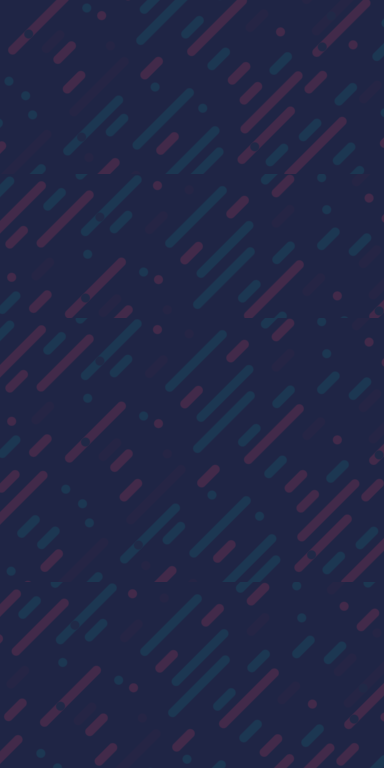
Give the GLSL for this pattern, as a Shadertoy shader.

```glsl
#define LANE 0.058          // spacing of the diagonal lanes
#define CELL 0.275          // length of one cell along a lane
#define RADIUS 0.0117       // half thickness of every stroke
#define LONG_HALF 0.1       // half length of long strokes
#define SHORT_HALF 0.025    // half length of short strokes
#define LONG_SHARE 0.42     // share of cells holding a long stroke
#define FAINT_SHARE 0.22    // share of nearly invisible strokes
#define SPOT_SHARE 0.3      // share of long strokes with a dark spot
#define SEAMS vec3(1.547, 1.172, 0.484)
#define TILE_HEIGHT 0.6875

const vec3 NAVY  = vec3(0.122, 0.146, 0.270);
const vec3 TEAL  = vec3(0.108, 0.214, 0.322);
const vec3 PLUM  = vec3(0.260, 0.163, 0.290);
const vec3 FAINT = vec3(0.146, 0.145, 0.272);
const vec3 SPOT  = vec3(0.125, 0.160, 0.278);

float hash(vec3 p) {
    p = fract(p * vec3(0.1031, 0.1130, 0.0973));
    p += dot(p, p.yzx + 33.33);
    return fract((p.x + p.y) * p.z);
}

// Stroke along x with round ends; a zero half length gives a dot
float capsule(vec2 p, float halfLength) {
    p.x -= clamp(p.x, -halfLength, halfLength);
    return length(p) - RADIUS;
}

float coverage(float d) {
    float edge = 0.9 / iResolution.x;
    return 1.0 - smoothstep(-edge, edge, d);
}

vec3 strokeColor(float pick) {
    if (pick < FAINT_SHARE) return FAINT;
    return pick < 0.5 + 0.5 * FAINT_SHARE ? TEAL : PLUM;
}

// Restart the layout below each horizontal seam
vec2 bandSpace(vec2 p) {
    if (p.y > SEAMS.x) return p - vec2(-0.148, SEAMS.x + TILE_HEIGHT);
    if (p.y > SEAMS.y) return p - vec2(0.0, SEAMS.x);
    if (p.y > SEAMS.z) return p - vec2(0.0, SEAMS.y);
    return p - vec2(-0.065, SEAMS.z);
}

vec3 strokes(vec2 p) {
    // Lanes along the rising diagonal, each slid by its own amount
    vec2 q = vec2(p.x + p.y, p.y - p.x) * inversesqrt(2.0);
    float lane = floor(q.y / LANE) + 100.0;
    q.x += CELL * hash(vec3(lane, 7.0, 3.0));
    vec3 id = vec3(lane, floor(q.x / CELL) + 50.0, 0.0);
    vec2 local = vec2(mod(q.x, CELL), mod(q.y, LANE)) - 0.5 * vec2(CELL, LANE);
    local.y -= (hash(id + 11.0) - 0.5) * 0.024;

    vec3 color = NAVY;
    if (hash(id + 1.0) < LONG_SHARE) {
        // One long stroke, sometimes with a dark spot near its lower end
        local.x -= (hash(id + 2.0) - 0.5) * 0.04;
        float body = coverage(capsule(local, LONG_HALF * mix(0.88, 1.0, hash(id + 3.0))));
        color = mix(color, strokeColor(hash(id + 4.0)), body);
        if (hash(id + 5.0) < SPOT_SHARE) {
            vec2 center = vec2(mix(-0.075, -0.035, hash(id + 6.0)), 0.0);
            color = mix(color, SPOT, coverage(capsule(local - center, 0.0)));
        }
    } else {
        // A short stroke and a second one that may shrink to a dot
        for (int i = 0; i < 2; i++) {
            float k = float(i);
            vec3 seed = id + vec3(0.0, 0.0, 20.0 + 9.0 * k);
            float x = (k - 0.5) * 0.14 + (hash(seed) - 0.5) * 0.04;
            float halfLength = i == 1 && hash(seed + 2.0) < 0.55 ? 0.0 : SHORT_HALF;
            float body = coverage(capsule(local - vec2(x, 0.0), halfLength));
            color = mix(color, strokeColor(hash(seed + 4.0)), body);
        }
    }
    return color;
}

void mainImage(out vec4 fragColor, in vec2 fragCoord) {
    vec2 p = fragCoord / iResolution.x;
    fragColor = vec4(strokes(bandSpace(p)), 1.0);
}
```
